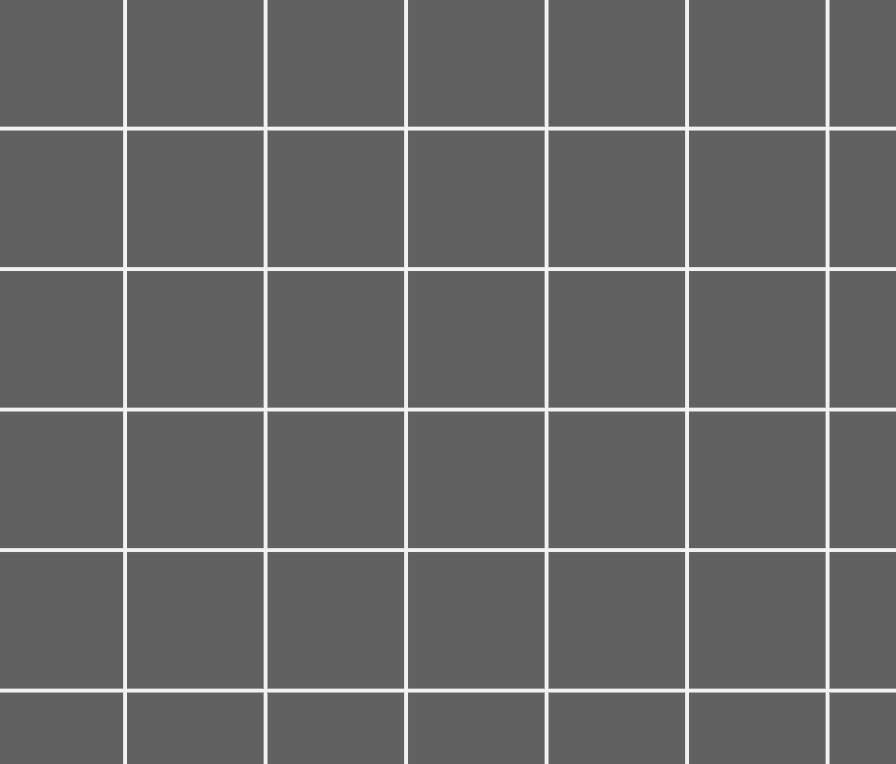
Reproduce this pattern procedurally as a Shadertoy shader.

```glsl
#define CELL_SIZE 0.1839
#define GRID_ORIGIN vec2(0.1637, 0.0961)
#define LINE_WIDTH 0.0051
#define TILE_COLOR vec3(0.38)
#define LINE_COLOR vec3(0.95)

// Distance to the nearest grid line along each axis
vec2 gridDistance(vec2 p) {
    vec2 cell = fract((p - GRID_ORIGIN) / CELL_SIZE + 0.5) - 0.5;
    return abs(cell) * CELL_SIZE;
}

// Share of the pixel's width covered by a line on each axis
vec2 lineCoverage(vec2 dist, float pixel) {
    vec2 farEdge = min(dist + 0.5 * pixel, vec2(0.5 * LINE_WIDTH));
    vec2 nearEdge = max(dist - 0.5 * pixel, vec2(-0.5 * LINE_WIDTH));
    return clamp((farEdge - nearEdge) / pixel, 0.0, 1.0);
}

void mainImage(out vec4 fragColor, in vec2 fragCoord) {
    // Square units of the canvas height
    float pixel = 1.0 / iResolution.y;
    vec2 p = fragCoord * pixel;

    // Union of vertical and horizontal lines
    vec2 coverage = lineCoverage(gridDistance(p), pixel);
    float grid = max(coverage.x, coverage.y);

    fragColor = vec4(mix(TILE_COLOR, LINE_COLOR, grid), 1.0);
}
```
